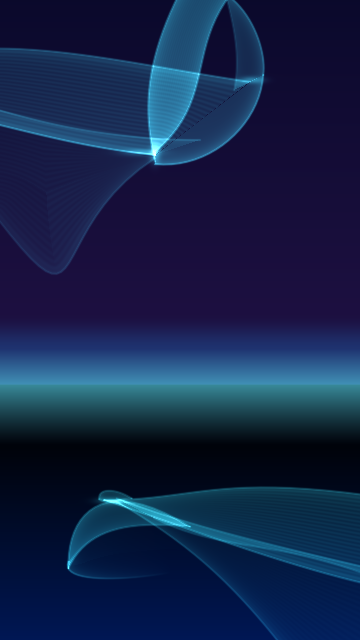
Give the GLSL for this background, as a WebGL 2 fragment shader.

```glsl
#version 300 es
precision highp float;
// Glowing teal ribbons of fine threads above and below a luminous horizon.

#define SPAN 432.0       // canvas width in layout units
#define STEPS 20         // segments per ribbon edge
#define THREADS 22.0     // fine lines across a ribbon
#define LINE_WIDTH 1.05  // edge line radius
#define RIM_WIDTH 8.0    // soft light inside an edge
#define HORIZON 0.601    // distance from the top, as part of the height
#define TEAL vec3(0.19, 0.73, 0.75)

uniform vec2 u_resolution;
out vec4 outColor;

float unitsPerPixel;

vec2 bezier(vec2 a, vec2 b, vec2 c, vec2 d, float t) {
    float s = 1.0 - t;
    return s * s * s * a + 3.0 * s * s * t * b + 3.0 * s * t * t * c + t * t * t * d;
}

// Distance to a segment, and position along it
vec2 segment(vec2 p, vec2 a, vec2 b) {
    vec2 pa = p - a, ba = b - a;
    float h = clamp(dot(pa, ba) / max(dot(ba, ba), 1e-5), 0.0, 1.0);
    return vec2(length(pa - ba * h), h);
}

bool crosses(vec2 p, vec2 a, vec2 b) {
    if ((a.y > p.y) == (b.y > p.y)) return false;
    return p.x < a.x + (p.y - a.y) * (b.x - a.x) / (b.y - a.y);
}

// Light of a ribbon between two cubic edges
// style: fill, first edge, second edge, strength at the far end
float ribbon(vec2 p, vec2 a0, vec2 a1, vec2 a2, vec2 a3,
             vec2 b0, vec2 b1, vec2 b2, vec2 b3, vec4 style) {
    vec2 edge = vec2(1e4);
    float along = 0.0;
    bool inside = crosses(p, a0, b0) != crosses(p, a3, b3);
    vec2 a = a0, b = b0;
    for (int i = 0; i < STEPS; i++) {
        float t = float(i + 1) / float(STEPS);
        vec2 nextA = bezier(a0, a1, a2, a3, t);
        vec2 nextB = bezier(b0, b1, b2, b3, t);
        vec2 da = segment(p, a, nextA), db = segment(p, b, nextB);
        float nearest = min(edge.x, edge.y);
        if (da.x < nearest) along = (float(i) + da.y) / float(STEPS);
        if (db.x < min(nearest, da.x)) along = (float(i) + db.y) / float(STEPS);
        edge = min(edge, vec2(da.x, db.x));
        inside = inside != crosses(p, a, nextA);
        inside = inside != crosses(p, b, nextB);
        a = nextA;
        b = nextB;
    }
    float thickness = edge.x + edge.y + 0.001;
    float visible = smoothstep(1.5, 4.0, thickness / THREADS / unitsPerPixel);
    float threads = 1.0 + 0.16 * visible * cos(6.2832 * THREADS * edge.x / thickness);
    vec2 rim = exp(-edge / RIM_WIDTH);
    float width = max(LINE_WIDTH, 0.6 * unitsPerPixel);
    vec2 line = exp(-edge * edge / (width * width));
    float body = inside ? style.x * threads + 0.3 * dot(rim, style.yz) : 0.0;
    body *= smoothstep(0.0, unitsPerPixel, min(edge.x, edge.y));
    return (body + 0.6 * dot(line, style.yz)) * mix(1.0, style.w, along);
}

float flare(vec2 p, vec2 center, vec2 radius) {
    vec2 q = (p - center) / radius;
    return exp(-dot(q, q));
}

// Sky, bright horizon and deep water; v runs from top to bottom
vec3 backdrop(float v) {
    vec3 plum = vec3(0.11, 0.06, 0.25), dusk = vec3(0.12, 0.20, 0.44);
    vec3 sky = mix(vec3(0.04, 0.035, 0.17), plum, clamp(v / 0.48, 0.0, 1.0));
    sky = mix(sky, dusk, smoothstep(0.49, 0.55, v));
    sky = mix(sky, vec3(0.25, 0.56, 0.71), clamp((v - 0.545) / 0.055, 0.0, 1.0));
    float depth = clamp((v - HORIZON) / 0.095, 0.0, 1.0);
    vec3 water = mix(vec3(0.0, 0.01, 0.04), vec3(0.22, 0.54, 0.60), pow(1.0 - depth, 1.2));
    water += vec3(0.0, 0.08, 0.29) * clamp((v - 0.70) / 0.30, 0.0, 1.0);
    return mix(sky, water, smoothstep(-0.0015, 0.0015, v - HORIZON));
}

float upperRibbons(vec2 p) {
    // Wide sheet, its bright lower fold and the hanging veil
    float l = ribbon(p, vec2(-5, 58), vec2(90, 58), vec2(190, 82), vec2(300, 98),
        vec2(-5, 149), vec2(60, 165), vec2(120, 180), vec2(186, 186), vec4(0.15, 0.5, 0.75, 1.3));
    l += ribbon(p, vec2(-5, 131), vec2(60, 150), vec2(140, 168), vec2(240, 168),
        vec2(-5, 149), vec2(60, 165), vec2(120, 180), vec2(186, 186), vec4(0.04, 0.5, 0.2, 0.8));
    l += ribbon(p, vec2(-5, 149), vec2(60, 165), vec2(120, 180), vec2(186, 188),
        vec2(-5, 260), vec2(112, 412), vec2(50, 278), vec2(186, 190), vec4(0.06, 0.0, 0.24, 1.7));
    // Loop: front band, right side and underside
    l += ribbon(p, vec2(215, -8), vec2(176, 70), vec2(170, 130), vec2(186, 194),
        vec2(278, -8), vec2(225, 60), vec2(258, 120), vec2(187, 182), vec4(0.34, 0.7, 0.7, 1.1));
    l += ribbon(p, vec2(270, -8), vec2(305, 15), vec2(320, 65), vec2(316, 90),
        vec2(270, -8), vec2(282, 35), vec2(288, 70), vec2(281, 108), vec4(0.13, 0.75, 0.3, 1.0));
    l += ribbon(p, vec2(316, 90), vec2(312, 150), vec2(252, 204), vec2(186, 197),
        vec2(300, 98), vec2(262, 127), vec2(224, 156), vec2(186, 186), vec4(0.19, 0.85, 0.0, 1.2));
    l += 0.5 * flare(p, vec2(186, 185), vec2(6, 11)) + 0.35 * flare(p, vec2(170, 183), vec2(24, 4));
    return l + 0.45 * flare(p, vec2(302, 96), vec2(14, 4));
}

float lowerRibbons(vec2 p) {
    // Wide sheet, inner fold and trailing veil
    float l = ribbon(p, vec2(125, 600), vec2(230, 600), vec2(260, 570), vec2(440, 594),
        vec2(125, 600), vec2(220, 632), vec2(330, 675), vec2(440, 701), vec4(0.20, 0.6, 0.65, 0.9));
    l += ribbon(p, vec2(140, 598), vec2(240, 635), vec2(330, 655), vec2(440, 681),
        vec2(185, 622), vec2(265, 662), vec2(330, 648), vec2(440, 690), vec4(0.06, 0.45, 0.35, 0.9));
    l += ribbon(p, vec2(130, 600), vec2(240, 640), vec2(400, 700), vec2(560, 728),
        vec2(140, 602), vec2(240, 660), vec2(300, 715), vec2(400, 860), vec4(0.06, 0.0, 0.5, 0.8));
    // Left lobe, its faint underside and the small curl
    l += ribbon(p, vec2(82, 682), vec2(80, 620), vec2(120, 565), vec2(228, 632),
        vec2(82, 682), vec2(105, 635), vec2(150, 625), vec2(228, 632), vec4(0.23, 0.7, 0.65, 0.7));
    l += ribbon(p, vec2(82, 674), vec2(105, 635), vec2(150, 625), vec2(228, 632),
        vec2(82, 674), vec2(72, 700), vec2(150, 697), vec2(205, 687), vec4(0.05, 0.0, 0.85, 0.0));
    l += ribbon(p, vec2(119, 599), vec2(117, 585), vec2(140, 586), vec2(158, 598),
        vec2(119, 599), vec2(125, 605), vec2(140, 600), vec2(158, 598), vec4(0.12, 0.6, 0.5, 0.8));
    return l + 0.4 * flare(p, vec2(132, 601), vec2(16, 4));
}

void main() {
    unitsPerPixel = SPAN / u_resolution.x;
    vec2 p = vec2(gl_FragCoord.x, u_resolution.y - gl_FragCoord.y) * unitsPerPixel;
    vec3 color = backdrop(1.0 - gl_FragCoord.y / u_resolution.y);
    float light = 0.0;
    if (p.y < 350.0) light = upperRibbons(p);
    else if (p.y > 565.0) light = lowerRibbons(p);
    color += TEAL * min(light, 1.2) + vec3(0.5, 0.3, 0.3) * max(light - 0.8, 0.0);
    outColor = vec4(clamp(color, 0.0, 1.0), 1.0);
}
```
